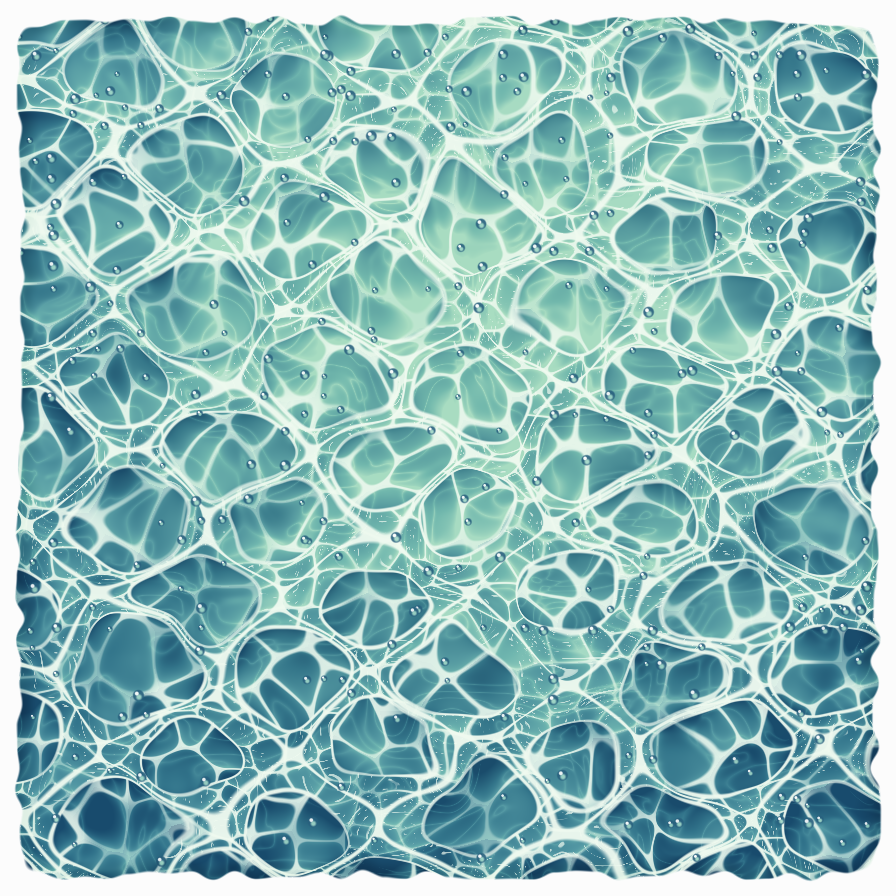
A Shadertoy shader for this texture:

```glsl
// Sunlit teal sea foam: diamond lattice of rounded pools, white webs and tiny bubbles
const vec3 ABYSS = vec3(0.09, 0.29, 0.43);
const vec3 DEEP  = vec3(0.19, 0.45, 0.55);
const vec3 TEAL  = vec3(0.31, 0.58, 0.64);
const vec3 AQUA  = vec3(0.42, 0.70, 0.70);
const vec3 MIST  = vec3(0.63, 0.84, 0.78);
const vec3 FOAM  = vec3(0.94, 0.98, 0.94);
const vec3 PAPER = vec3(0.99);

vec2 hash2(vec2 p) {
    vec3 h = fract(p.xyx * vec3(0.1031, 0.1030, 0.0973));
    h += dot(h, h.yzx + 33.33);
    return fract((h.xx + h.yz) * h.zy);
}

float noise(vec2 p) {
    vec2 i = floor(p), f = fract(p);
    f = f * f * (3.0 - 2.0 * f);
    vec2 e = vec2(0.0, 1.0);
    return mix(mix(hash2(i).x, hash2(i + e.yx).x, f.x),
               mix(hash2(i + e.xy).x, hash2(i + e.yy).x, f.x), f.y);
}

float smin(float a, float b, float k) {
    float h = max(k - abs(a - b), 0.0) / k;
    return min(a, b) - h * h * k * 0.25;
}

// Rounded Voronoi: x = distance to the wall, y = cell id, zw = vector to the centre
vec4 cells(vec2 p, float jitter, float rounding) {
    vec2 home = floor(p), nearest = vec2(0.0), cell = home;
    float best = 9.0, wall = 9.0;
    for (int j = -1; j <= 1; j++)
    for (int i = -1; i <= 1; i++) {
        vec2 c = home + vec2(i, j);
        vec2 r = c + 0.5 + jitter * (hash2(c) - 0.5) - p;
        if (dot(r, r) < best) { best = dot(r, r); nearest = r; cell = c; }
    }
    for (int j = -2; j <= 2; j++)
    for (int i = -2; i <= 2; i++) {
        vec2 c = cell + vec2(i, j);
        vec2 r = c + 0.5 + jitter * (hash2(c) - 0.5) - p;
        vec2 gap = r - nearest;
        if (dot(gap, gap) > 0.0001)
            wall = smin(wall, dot(0.5 * (r + nearest), normalize(gap)), rounding);
    }
    return vec4(wall, hash2(cell + 7.0).y, nearest);
}

float strand(float d, float width) {
    return 1.0 - smoothstep(width * 0.3, width * 1.5, d);
}

vec3 waterRamp(float t) {
    t = clamp(t, 0.0, 1.0) * 4.0;
    vec3 c = mix(ABYSS, DEEP, clamp(t, 0.0, 1.0));
    c = mix(c, TEAL, clamp(t - 1.0, 0.0, 1.0));
    c = mix(c, AQUA, clamp(t - 2.0, 0.0, 1.0));
    return mix(c, MIST, clamp(t - 3.0, 0.0, 1.0));
}

// Glassy beads in loose clusters: dark shell, pale core and a bright glint
vec3 addBubbles(vec3 color, vec2 uv, float density, float chance, float pixel) {
    vec2 g = uv * density, cell = floor(g);
    vec2 h = hash2(cell + 31.0), k = hash2(cell + 67.0);
    float radius = mix(0.003, 0.0062, k.x);
    vec2 d = (fract(g) - mix(vec2(0.33), vec2(0.67), h)) / density;
    float r = length(d);
    float cluster = smoothstep(0.4, 0.75, noise(cell / density * 10.0 + 4.0));
    float on = step(k.y, chance * (0.15 + cluster));
    float body = on * (1.0 - smoothstep(radius - pixel, radius + pixel, r));
    float core = 1.0 - smoothstep(0.2, 0.75, length(d + radius * vec2(-0.1, 0.3)) / radius);
    float glint = 1.0 - smoothstep(0.2, 0.5, length(d - radius * vec2(-0.3, 0.35)) / radius);
    vec3 bead = mix(mix(ABYSS, TEAL, 0.3), MIST, core);
    return mix(color, mix(bead, PAPER, glint), body * 0.9);
}

void mainImage(out vec4 fragColor, in vec2 fragCoord) {
    vec2 uv = fragCoord / iResolution.xy;
    float pixel = 1.0 / iResolution.y;
    vec2 wobble = vec2(noise(uv * 16.0), noise(uv * 16.0 + 50.0)) - 0.5;
    vec2 p = uv + 0.026 * wobble;

    // Large pools on a staggered lattice
    vec2 s = p / vec2(0.2, 0.165);
    vec4 pool = cells(vec2(s.x + s.y, s.x - s.y) + 0.35, 0.34, 0.1);
    float reach = mix(0.39, 0.52, pool.y) + 0.12 * (noise(uv * 22.0) - 0.5);
    float inner = smin(pool.x - 0.035, reach - length(pool.zw), 0.1);
    float inside = smoothstep(-0.01, 0.01, inner);
    float height = 0.5 * (pool.w - pool.z);

    // Small cells: broad within pools, tight between them
    vec4 broad = cells(p * vec2(20.0, 18.0) + 3.0, 0.95, 0.2);
    vec4 tight = cells(p * vec2(28.0, 34.0) + 11.0, 0.95, 0.16);
    vec4 small = mix(tight, broad, inside);

    // Water tone: sunlit centre, dark foot, shaded pool tops
    vec2 sun = uv - vec2(0.52, 0.64);
    float glow = exp(-4.2 * dot(sun, sun));
    float tone = 0.06 + 0.64 * glow + 0.18 * uv.y;
    tone += mix(0.09, -0.04 - 0.5 * height, inside);
    tone += 0.24 * (small.y - 0.5) + 0.32 * (noise(uv * 26.0 + 9.0) - 0.5);
    tone += 0.22 * dot(small.zw, vec2(-0.4, 0.9));
    tone += 0.3 * exp(-12.0 * max(small.x, 0.0));
    tone -= 0.2 * inside * exp(-16.0 * max(inner, 0.0));
    float ripple = 1.0 - abs(2.0 * noise(p * vec2(24.0, 44.0) + 5.0 * wobble) - 1.0);
    tone += 0.2 * pow(ripple, 6.0) - 0.03;
    vec3 color = waterRamp(tone);
    color += glow * vec3(0.03, 0.025, -0.025);

    // Foam strands of three weights
    float vary = noise(uv * 19.0 + 20.0);
    float fade = mix(0.35, 1.0, smoothstep(0.2, 0.6, noise(uv * 15.0 + 90.0)));
    float fine = strand(small.x, mix(0.02, 0.06, vary)) * fade * 0.85;
    float rim = strand(abs(inner), mix(0.008, 0.024, vary)) * mix(0.55, 0.95, fade);
    float lattice = strand(pool.x, mix(0.004, 0.036, noise(uv * 24.0 + 70.0))) * 0.95;
    float web = 1.0 - (1.0 - fine) * (1.0 - rim) * (1.0 - lattice);
    color = mix(color, FOAM, web);

    // Pale flecks between pools, then beads
    float fleck = smoothstep(0.8, 0.92, noise(uv * vec2(115.0, 135.0) + 60.0 * wobble));
    color = mix(color, FOAM, 0.7 * fleck * (1.0 - inside));
    color = addBubbles(color, uv, 42.0, 0.17, pixel);
    color = addBubbles(color, uv + 0.37, 50.0, 0.09, pixel);

    // Scalloped border on white
    vec2 q = abs(uv - 0.5) - 0.441;
    float edge = length(max(q, 0.0)) + min(max(q.x, q.y), 0.0) - 0.036;
    edge += 0.013 * (noise(uv * 42.0 + 15.0) - 0.5);
    color = mix(color, color * color, 0.35 * smoothstep(-0.022, 0.0, edge));
    color = mix(color, PAPER, smoothstep(-1.5 * pixel, 1.5 * pixel, edge));
    fragColor = vec4(clamp(color, 0.0, 1.0), 1.0);
}
```
